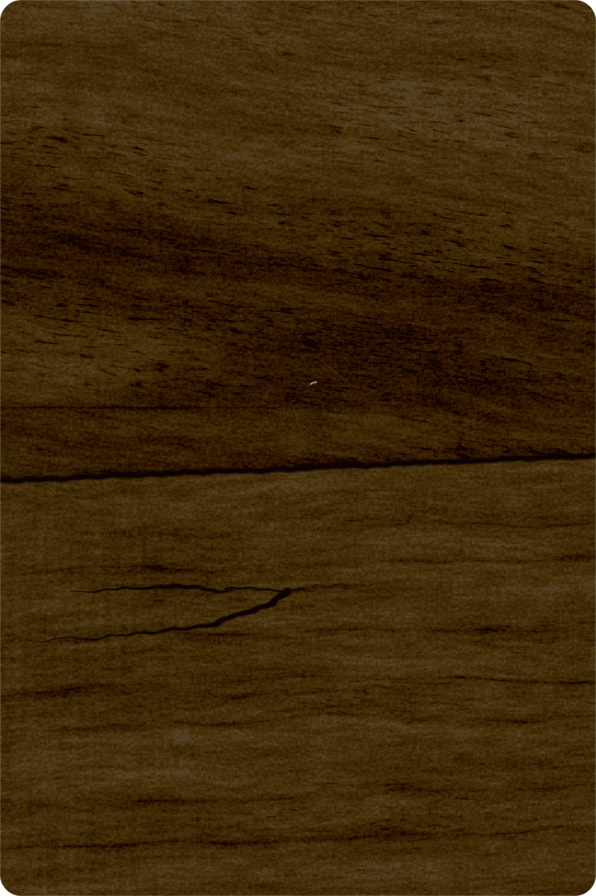
Reproduce this texture procedurally as a Shadertoy shader.

```glsl
float hash(vec2 p) {
    vec3 q = fract(p.xyx * 0.1031);
    q += dot(q, q.yzx + 33.33);
    return fract((q.x + q.y) * q.z);
}

vec2 gradient(vec2 cell) {
    float angle = 6.2832 * hash(cell + 57.0);
    return vec2(cos(angle), sin(angle));
}

float noise(vec2 p) {
    vec2 i = floor(p), f = p - i;
    vec2 u = f * f * f * (f * (f * 6.0 - 15.0) + 10.0), e = vec2(1, 0);
    float low = mix(dot(gradient(i), f), dot(gradient(i + e), f - e), u.x);
    float high = mix(dot(gradient(i + e.yx), f - e.yx), dot(gradient(i + 1.0), f - 1.0), u.x);
    return mix(low, high, u.y);
}

// Tapered stroke from a to b, with half widths wa and wb
float stroke(vec2 p, vec2 a, vec2 b, float wa, float wb) {
    vec2 ab = b - a;
    float h = clamp(dot(p - a, ab) / dot(ab, ab), 0.0, 1.0);
    float d = length(p - a - ab * h) - mix(wa, wb, h);
    return 1.0 - smoothstep(-0.0015, 0.0015, d);
}

// Tone runs from 0 (pitch dark) to 5 (pale brown)
vec3 woodColor(float tone) {
    vec3 c = mix(vec3(0.07, 0.015, 0.008), vec3(0.16, 0.06, 0.0), clamp(tone, 0.0, 1.0));
    c = mix(c, vec3(0.20, 0.11, 0.01), clamp(tone - 1.0, 0.0, 1.0));
    c = mix(c, vec3(0.24, 0.16, 0.02), clamp(tone - 2.0, 0.0, 1.0));
    c = mix(c, vec3(0.28, 0.19, 0.04), clamp(tone - 3.0, 0.0, 1.0));
    return mix(c, vec3(0.31, 0.23, 0.11), clamp(tone - 4.0, 0.0, 1.6));
}

void mainImage(out vec4 fragColor, in vec2 fragCoord) {
    vec2 p = fragCoord / iResolution.y;
    float width = iResolution.x / iResolution.y;
    float crackY = 0.463 + 0.043 * p.x + 0.003 * noise(p.xx * vec2(9.0, 0.0));
    float above = smoothstep(-0.003, 0.003, p.y - crackY);

    // Grain falls to the right above the crack and rises below it
    vec2 q = p + vec2(0.0, mix(-0.035, 0.13, above) * p.x);
    q.y += 0.014 * noise(p * vec2(4.0, 6.0)) + 0.003 * noise(p * vec2(18.0, 30.0));

    // Broad bands: dark heartwood, pale patch, shaded strip
    float tone = 3.75 + 0.25 * above;
    float heart = above * (1.0 - smoothstep(0.74, 0.87, q.y + 0.06 * noise(p * vec2(5.0, 14.0))));
    tone -= 2.15 * heart;
    vec2 patchPos = (p - vec2(0.03, 0.605)) / vec2(0.18, 0.062);
    tone += 1.5 * (1.0 - smoothstep(0.6, 1.1, length(patchPos))) * smoothstep(0.543, 0.548, p.y);
    tone -= 0.6 * exp(-pow((q.y - 0.745) / 0.035, 2.0)) * (1.0 - p.x);
    vec2 stainPos = (p - vec2(0.37, 0.605)) / vec2(0.12, 0.035);
    tone -= 0.6 * exp(-dot(stainPos, stainPos));
    tone += 0.6 * above * (1.0 - smoothstep(0.51, 0.545, p.y - 0.03 * p.x));

    // Streaks and fine speckle
    tone += 1.5 * noise(q * vec2(3.0, 26.0)) + 1.3 * noise(q * vec2(8.0, 75.0) + 9.0);
    tone += 1.5 * noise(q * vec2(32.0, 170.0) + 21.0);
    tone += 1.6 * noise(p * vec2(170.0, 290.0) + 5.0) + 1.5 * noise(p * 370.0);
    float weave = noise(p * vec2(130.0, 9.0)) * (1.0 - smoothstep(0.1, 0.3, p.x));
    tone += 0.8 * weave * (1.0 - above);

    // Short dark pores in two sizes, gathered in patches
    float pores = smoothstep(0.2, 0.5, noise(q * vec2(36.0, 210.0) + 40.0));
    pores += 0.7 * smoothstep(0.2, 0.5, noise(q * vec2(75.0, 300.0) + 80.0));
    float poreArea = smoothstep(-0.25, 0.25, noise(q * vec2(3.0, 17.0) + 3.0));
    poreArea += 0.5 * exp(-pow((q.y - 0.765) / 0.03, 2.0));
    tone -= pores * poreArea * mix(1.2, 2.4, above);

    // Growth lines in the lower half
    for (int i = 0; i < 7; i++) {
        float k = float(i);
        float y = 0.055 + 0.058 * k + 0.011 * sin(4.1 * k);
        float d = q.y - y - 0.008 * noise(vec2(p.x * 7.0, k * 3.7));
        float strength = 0.8 + 2.0 * noise(vec2(p.x * 9.0, k * 5.3 + 0.5));
        tone -= (1.0 - above) * strength * (1.3 * exp(-abs(d) / 0.002) + 0.7 * exp(-abs(d) / 0.009));
    }

    // Main crack with a soft shadow on its upper side
    float d = p.y - crackY + 0.0025 * noise(p * vec2(60.0, 25.0));
    float crack = 1.0 - smoothstep(0.001, 0.0052, abs(d));
    tone -= 2.0 * above * exp(-max(d, 0.0) / 0.010);
    float seam = exp(-abs(p.y - 0.545) / 0.0015) * (1.0 - smoothstep(0.2, 0.4, p.x));
    tone -= 2.0 * seam;

    // Hooked split with ragged edges and a faint halo
    vec2 s = p + 0.004 * vec2(noise(p * 50.0), noise(p * 24.0) + noise(p * vec2(60.0, 90.0)));
    float hook = stroke(s, vec2(0.08, 0.341), vec2(0.20, 0.345), 0.0004, 0.003);
    hook = max(hook, stroke(s, vec2(0.20, 0.345), vec2(0.26, 0.340), 0.003, 0.001));
    hook = max(hook, stroke(s, vec2(0.25, 0.343), vec2(0.34, 0.341), 0.0015, 0.0012));
    hook = max(hook, stroke(s, vec2(0.32, 0.340), vec2(0.295, 0.323), 0.0045, 0.0028));
    hook = max(hook, stroke(s, vec2(0.295, 0.323), vec2(0.24, 0.304), 0.0028, 0.0032));
    hook = max(hook, stroke(s, vec2(0.24, 0.304), vec2(0.14, 0.291), 0.0028, 0.0014));
    hook = max(hook, stroke(s, vec2(0.14, 0.291), vec2(0.03, 0.285), 0.0014, 0.0));
    tone -= 1.6 * stroke(s, vec2(0.32, 0.340), vec2(0.46, 0.352), 0.004, 0.0);
    crack = max(crack, hook);
    vec3 color = mix(woodColor(tone), vec3(0.045, 0.004, 0.008), 0.95 * crack);

    // Faint hairline scratches and one bright fleck
    for (int i = 0; i < 9; i++) {
        float k = float(i) + 1.0;
        vec2 a = vec2(width * hash(vec2(k, 3.0)), 0.5 + 0.5 * hash(vec2(k, 8.0)));
        float angle = 6.2832 * hash(vec2(k, 15.0));
        vec2 b = a + 0.035 * vec2(cos(angle), sin(angle));
        color += 0.09 * stroke(p + 0.004 * noise(p * 40.0), a, b, 0.0, 0.0);
    }
    vec2 fleck = p - vec2(0.350, 0.573);
    fleck.y += 55.0 * fleck.x * fleck.x;
    color = mix(color, vec3(0.85), stroke(fleck, vec2(-0.003, -0.001), vec2(0.003, 0.001), 0.0006, 0.0004));

    // Rounded white corners
    vec2 corner = abs(p - 0.5 * vec2(width, 1.0)) - 0.5 * vec2(width, 1.0) + 0.024;
    float edge = length(max(corner, 0.0)) - 0.024;
    color = mix(color, vec3(1.0), smoothstep(-0.001, 0.001, edge));
    fragColor = vec4(color, 1.0);
}
```
